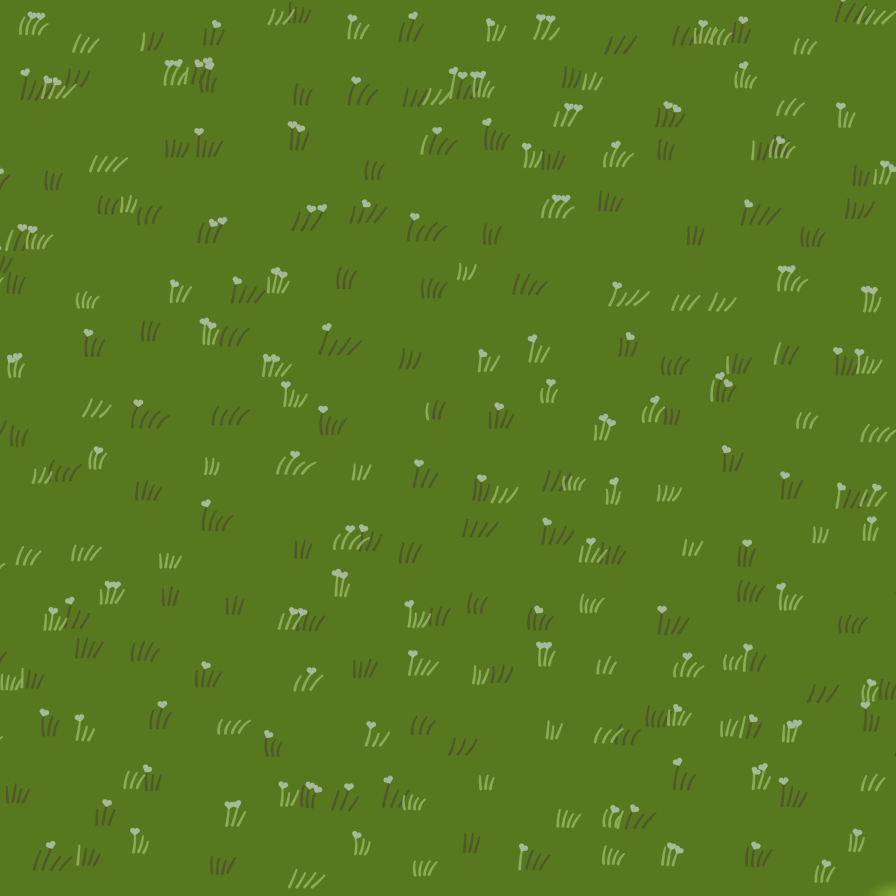
Write a WebGL 2 fragment shader that draws this pattern.

```glsl
#version 300 es
precision highp float;

uniform vec2 u_resolution;
out vec4 fragColor;

const float GRID = 14.0;
const vec3 MEADOW = vec3(0.34, 0.47, 0.118);
const vec3 DARK_BLADE = vec3(0.315, 0.335, 0.16);
const vec3 LIGHT_BLADE = vec3(0.57, 0.69, 0.37);
const vec3 PETAL = vec3(0.65, 0.725, 0.60);

float hash(vec2 p) {
    return fract(sin(dot(p, vec2(127.1, 311.7))) * 43758.5);
}

// Tapered stroke from the origin to its tip, bowed to one side
float bladeDistance(vec2 p, vec2 tip, float bow) {
    float t = clamp(dot(p, tip) / dot(tip, tip), 0.0, 1.0);
    vec2 side = normalize(vec2(tip.y, -tip.x));
    vec2 onCurve = tip * t - side * bow * 4.0 * t * (1.0 - t);
    return length(p - onCurve) - mix(0.0016, 0.0011, t);
}

// Two round lobes joined at a lower point
float heartDistance(vec2 p, float angle) {
    float c = cos(angle), s = sin(angle);
    p = mat2(c, -s, s, c) * p;
    p.x = abs(p.x);
    vec2 lobe = vec2(0.0024, 0.0038);
    float t = clamp(dot(p, lobe) / dot(lobe, lobe), 0.0, 1.0);
    return length(p - lobe * t) - mix(0.0014, 0.003, t);
}

// Lowers the nearest distances: x dark blades, y light blades, z flower heads
void addTuft(vec2 p, vec2 seed, bool isLight, inout vec3 nearest) {
    float spread = pow(hash(seed + 1.3), 2.0);
    float flowerRoll = hash(seed + 2.7);
    int flowers = flowerRoll < 0.47 ? 0 : (flowerRoll < 0.87 ? 1 : 2);
    int firstFlower = int(hash(seed + 3.1) * 2.0);
    int count = hash(seed + 4.9) < 0.55 ? 3 : 4;
    bool mixedFirst = hash(seed + 5.3) < 0.14;
    float spacing = mix(0.0058, 0.0105, spread) * (isLight ? 0.9 : 1.0);

    for (int i = 0; i < count; i++) {
        float k = float(i);
        float vary = hash(seed + 6.1 + k * 1.7);
        bool flowering = i >= firstFlower && i < firstFlower + flowers;
        float height = (isLight ? 0.0155 : 0.0185) * (1.06 - 0.09 * k) * mix(0.85, 1.15, vary);
        if (flowering) height *= 1.2;
        float lean = mix(0.0005, 0.008, spread) + k * 0.0022 + (vary - 0.5) * 0.003;
        vec2 tip = vec2(lean, height);
        vec2 q = p - vec2((k - 0.5 * float(count - 1)) * spacing, -0.009 + 0.001 * vary);

        float d = bladeDistance(q, tip, (hash(seed + 7.7) - 0.35) * 0.0028);
        if (isLight || (mixedFirst && i == 0)) nearest.y = min(nearest.y, d);
        else nearest.x = min(nearest.x, d);
        if (flowering) {
            float heart = heartDistance(q - tip, (vary - 0.6) * 1.1);
            nearest.z = min(nearest.z, heart);
        }
    }
}

void main() {
    vec2 uv = gl_FragCoord.xy / u_resolution.y;
    vec2 home = floor(uv * GRID);
    vec3 nearest = vec3(1.0);

    // Jittered tufts, some with a companion of the other shade
    for (int y = -1; y <= 1; y++) {
        for (int x = -1; x <= 1; x++) {
            vec2 cell = home + vec2(x, y);
            vec2 jitter = vec2(hash(cell + 11.0), hash(cell + 23.4));
            vec2 p = uv - (cell + 0.5 + 0.72 * (jitter - 0.5)) / GRID;
            bool isLight = hash(cell + 37.2) < 0.4;
            addTuft(p, cell, isLight, nearest);
            if (hash(cell + 41.8) < 0.18) {
                float side = hash(cell + 53.6) < 0.5 ? -1.0 : 1.0;
                addTuft(p - vec2(0.023 * side, 0.002), cell + 61.5, !isLight, nearest);
            }
        }
    }

    // Layers, with a faint glow in the lower right corner
    float soft = max(0.0007, 0.75 / u_resolution.y);
    vec3 cover = 1.0 - smoothstep(-soft, soft, nearest);
    vec3 color = mix(MEADOW, DARK_BLADE, cover.x * 0.92);
    color = mix(color, LIGHT_BLADE, cover.y * 0.92);
    color = mix(color, PETAL, cover.z);
    float corner = length((uv - vec2(u_resolution.x / u_resolution.y, 0.0)) * vec2(1.0, 1.9));
    color += vec3(0.14, 0.16, 0.06) * (1.0 - smoothstep(0.0, 0.04, corner));
    fragColor = vec4(color, 1.0);
}
```
